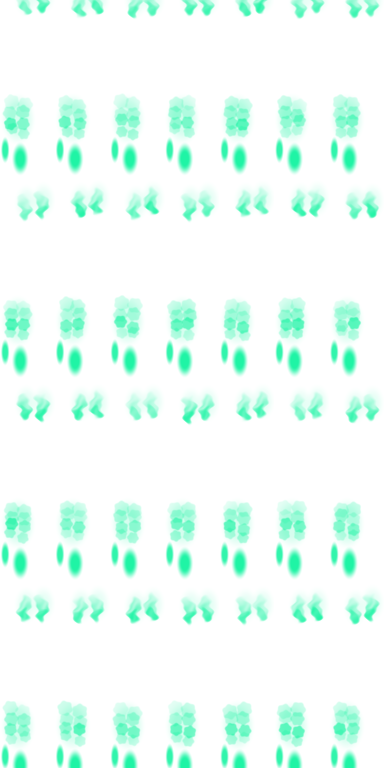
This pattern is drawn by a Shadertoy shader. Its source:

```glsl
// Rows of soft green watercolour dabs on white paper, in a seven-column grid.
// Each cell layers translucent blots, two plain ovals and a pair of wavy smears;
// a hash of the cell index varies their strength and position.

#define COLUMNS 7.0
#define ROW_PITCH 3.686
#define ROW_START 1.094
#define INK vec3(0.0, 0.95, 0.60)
#define PAPER vec3(1.0)
#define BLOT_RADIUS 0.125
#define BLOT_JITTER 0.07
#define OVAL_STRENGTH 0.88
#define SMEAR_SIZE vec2(0.135, 0.25)
#define SMEAR_WOBBLE 0.035

float hash(vec2 p) {
    vec3 q = fract(vec3(p.xyx) * 0.1031);
    q += dot(q, q.yzx + 33.33);
    return fract((q.x + q.y) * q.z);
}

// Layers one translucent coat of ink over another.
float coat(float below, float above) {
    return 1.0 - (1.0 - below) * (1.0 - above);
}

// Oval that fades from full ink to paper around its rim.
float oval(vec2 p, vec2 radii, float softness) {
    return 1.0 - smoothstep(1.0 - softness, 1.0 + 0.5 * softness, length(p / radii));
}

// Slightly six-sided blot with a crisp rim.
float blot(vec2 p, float radius, float turn, float pixel) {
    float rim = radius * (1.0 + 0.07 * cos(6.0 * atan(p.y, p.x) + turn));
    float blur = max(0.02, pixel * 0.7);
    return 1.0 - smoothstep(-blur, blur, length(p) - rim);
}

// Two stacks of blots, pale at the top and denser further down.
float blotCluster(vec2 p, vec2 cell, float pixel) {
    float ink = 0.16 * oval(p - vec2(0.33, 1.08), vec2(0.27, 0.40), 0.5);
    for (int side = 0; side < 2; side++) {
        for (int level = 0; level < 4; level++) {
            float s = float(side), k = float(level);
            vec2 seed = cell * 7.0 + vec2(s * 3.0 + 1.0, k * 5.0 + 2.0);
            vec2 jitter = vec2(hash(seed), hash(seed + 31.7)) - 0.5;
            vec2 centre = vec2(0.205 + 0.235 * s, 0.79 + 0.165 * k + 0.03 * s);
            centre += jitter * BLOT_JITTER * vec2(0.7, 1.3);
            float density = 0.15 + 0.32 * exp(-pow((k - 2.0) / 0.9, 2.0));
            density *= 0.65 + 0.7 * hash(seed + 12.3);
            float radius = BLOT_RADIUS * (1.06 - 0.09 * k);
            ink = coat(ink, density * blot(p - centre, radius, 6.3 * hash(seed + 5.1), pixel));
        }
    }
    return ink;
}

// Ragged vertical smear: pale feathered top, darker winding foot.
float smear(vec2 p, vec2 seed) {
    float phase = 6.3 * hash(seed);
    float strength = 0.6 + 0.6 * hash(seed + 8.9);
    vec2 q = p;
    q.x += SMEAR_WOBBLE * (sin(17.0 * p.y + phase) + 0.5 * sin(37.0 * p.y - phase));
    q.y += SMEAR_WOBBLE * sin(23.0 * p.x + phase);
    float descent = smoothstep(-0.27, 0.16, q.y);
    float body = oval(q, SMEAR_SIZE * vec2(1.0 - 0.2 * descent, 1.0), 0.3);
    float grain = 0.5 + 0.5 * sin(20.0 * q.x + 25.0 * q.y + phase + sin(19.0 * p.x));
    float ink = body * mix(0.16, 0.46, descent) * (0.75 + 0.5 * grain) * strength;
    float foot = oval(q - vec2(-0.01, 0.12), vec2(0.09, 0.12), 0.35);
    ink = coat(ink, 0.45 * strength * foot);
    float halo = oval(p - vec2(0.03, -0.07), vec2(0.18, 0.27), 0.7);
    return coat(ink, 0.10 * halo);
}

float cellInk(vec2 p, vec2 cell, float pixel) {
    float ink = blotCluster(p, cell, pixel);

    // Narrow oval and its larger, softer neighbour
    ink = coat(ink, OVAL_STRENGTH * 0.92 * oval(p - vec2(0.095, 1.64), vec2(0.068, 0.205), 0.5));
    ink = coat(ink, OVAL_STRENGTH * oval(p - vec2(0.37, 1.80), vec2(0.128, 0.25), 0.55));

    // Pair of smears, the right one set a little higher
    for (int side = 0; side < 2; side++) {
        float s = float(side);
        vec2 seed = cell * 3.0 + vec2(40.0 + 9.0 * s, 17.0);
        vec2 centre = vec2(0.45 + 0.31 * s, 2.66 - 0.04 * s);
        centre.y += 0.06 * (hash(seed + 2.7) - 0.5);
        ink = coat(ink, smear(p - centre, seed));
    }
    return ink;
}

void mainImage(out vec4 fragColor, in vec2 fragCoord) {
    // One unit is a column width; y runs down from the top edge.
    float pixel = COLUMNS / iResolution.x;
    vec2 p = vec2(fragCoord.x, iResolution.y - fragCoord.y) * pixel;
    p.y -= ROW_START;
    vec2 pitch = vec2(1.0, ROW_PITCH);
    vec2 cell = floor(p / pitch);
    vec2 local = p - cell * pitch;
    float ink = cellInk(local, cell + 5.0, pixel);
    fragColor = vec4(mix(PAPER, INK, ink), 1.0);
}
```
